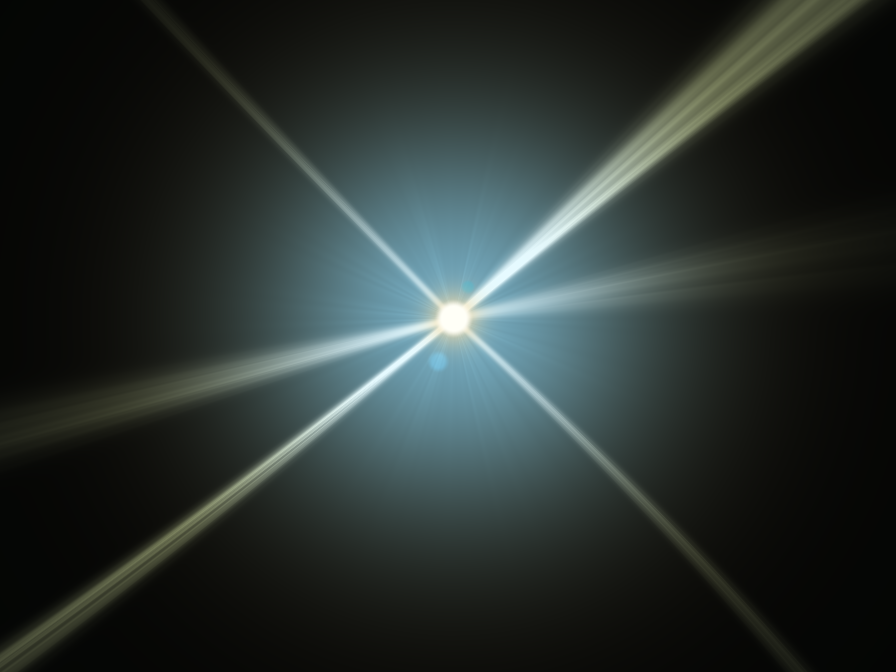
This background is drawn by a Shadertoy shader. Its source:

```glsl
// A point light in the dark with a soft blue halo and six streaks.
// Each streak is a bent wedge with noisy stripes along its length;
// the halo is a per-channel Gaussian, the core a disc with a warm rim.
#define LIGHT_POS vec2(0.5065, 0.526)
#define DARK vec3(0.016, 0.021, 0.017)
#define HALO_COLOR vec3(0.44, 0.65, 0.74)
#define HALO_RADIUS vec3(0.335, 0.305, 0.285)
#define NEAR_TINT vec3(0.90, 0.98, 1.0)
#define FAR_TINT vec3(0.71, 0.75, 0.54)
#define WARM vec3(1.0, 0.88, 0.66)
#define CORE_RADIUS 0.023
#define BEAM_ROOT 0.0045
#define STRIPE_DEPTH 0.36

float hash(float n) {
    return fract(sin(n * 127.1) * 4375.85);
}

float noise(float x) {
    float cell = floor(x);
    float f = fract(x);
    return mix(hash(cell), hash(cell + 1.0), f * f * (3.0 - 2.0 * f));
}

// spread: slope of the counterclockwise and clockwise edges
float beam(vec2 p, float degrees, vec2 spread, float bend, float reach, float power) {
    float a = radians(degrees);
    vec2 dir = vec2(cos(a), sin(a));
    float along = dot(p, dir);
    float t = max(along, 0.0);
    float across = dir.x * p.y - dir.y * p.x - bend * t * t;
    float width = BEAM_ROOT + t * (across > 0.0 ? spread.x : spread.y);
    float q = across / width;
    float profile = exp(-pow(abs(q), 2.4));

    // Stripes appear as the wedge opens
    float stripes = 0.6 * noise(q * 4.0 + degrees) + 0.4 * noise(q * 9.0 - degrees);
    float opened = smoothstep(0.05, 0.3, t);
    profile *= 1.0 + STRIPE_DEPTH * opened * (stripes * 2.0 - 1.0);
    return profile * power * exp(-t / reach) * smoothstep(0.0, 0.025, along);
}

float ghost(vec2 p, vec2 center, float radius) {
    return 1.0 - smoothstep(radius * 0.45, radius, length(p - center));
}

void mainImage(out vec4 fragColor, in vec2 fragCoord) {
    float aspect = iResolution.x / iResolution.y;
    vec2 p = fragCoord / iResolution.y - LIGHT_POS * vec2(aspect, 1.0);
    float r = length(p);
    vec2 dir = p / max(r, 0.0001);

    // Halo with faint fine rays
    vec3 falloff = r / HALO_RADIUS;
    vec3 color = DARK + HALO_COLOR * exp(-falloff * falloff);
    float fineRays = noise(dir.x * 31.0 + 40.0) * noise(dir.y * 27.0 + 80.0);
    color *= 1.0 + 0.16 * (fineRays - 0.25) * exp(-r * 7.0);

    // Streaks: broad wedges, then narrow lines
    float light = beam(p, 41.6, vec2(0.068, 0.060), -0.012, 0.82, 1.12);
    light += beam(p, 38.9, vec2(0.010, 0.008), -0.015, 0.50, 0.40);
    light += beam(p, 11.5, vec2(0.075, 0.100), -0.03, 0.25, 0.82);
    light += beam(p, 194.5, vec2(0.055, 0.110).yx * vec2(0.5, 1.0), 0.0, 0.38, 0.62);
    light += beam(p, 195.5, vec2(0.030, 0.080), -0.01, 0.30, 0.45);
    light += beam(p, 219.3, vec2(0.026, 0.022), -0.038, 0.75, 0.90);
    light += beam(p, 218.4, vec2(0.006, 0.006), -0.026, 0.50, 0.40);
    light += beam(p, 134.6, vec2(0.014, 0.014), -0.025, 0.30, 0.85);
    light += beam(p, -42.0, vec2(0.014, 0.014), -0.087, 0.38, 0.85);
    vec3 tint = mix(NEAR_TINT, FAR_TINT, smoothstep(0.12, 0.55, r));
    color = mix(color, tint, min(light, 1.0));

    // Small lens reflections
    color = mix(color, vec3(0.30, 0.70, 0.80), 0.65 * ghost(p, vec2(0.021, 0.047), 0.012));
    color += vec3(0.02, 0.09, 0.13) * ghost(p, vec2(-0.023, -0.064), 0.018);

    // Warm rim and white core
    float rim = exp(-pow(r / 0.038, 2.0));
    color = mix(color, WARM, 0.85 * rim);
    float core = 1.0 - smoothstep(CORE_RADIUS * 0.75, CORE_RADIUS * 1.3, r);
    color = mix(color, vec3(1.0, 1.0, 0.97), core);

    fragColor = vec4(clamp(color, 0.0, 1.0), 1.0);
}
```
